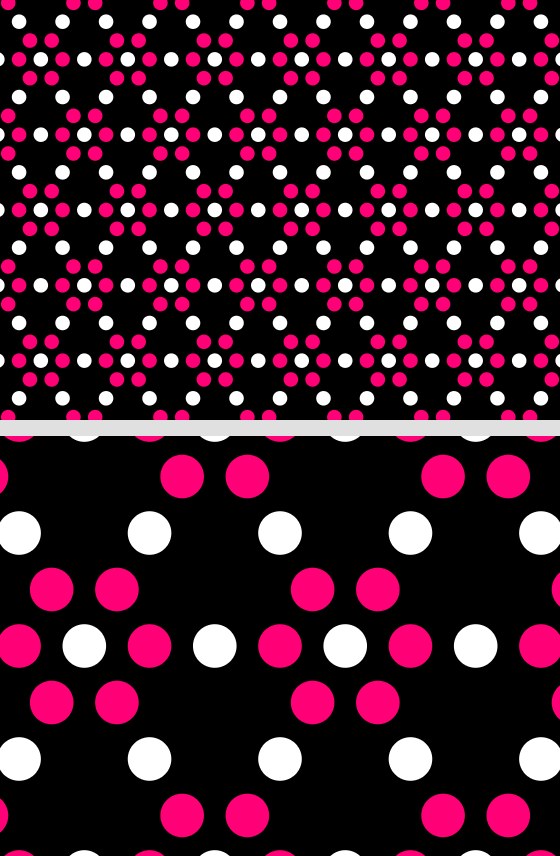
Top: the whole. Bottom: its middle third, enlarged.
A Shadertoy shader for this pattern:

```glsl
// Pink six-petal dot flowers joined by a triangular lattice of white dots on black.

// Hexagonal ring number of a lattice cell around the origin.
float hexRing(vec2 cell) {
    return max(max(abs(cell.x), abs(cell.y)), abs(cell.x + cell.y));
}

void mainImage(out vec4 fragColor, in vec2 fragCoord) {
    // Units of the dot spacing, with a flower one step right of the centre
    float spacing = 0.05177 * iResolution.y;
    vec2 p = (fragCoord - 0.5 * iResolution.xy) / spacing - vec2(1.0, 0.0);

    // Skewed axes of the triangular lattice
    float row = p.y / 0.8660254;
    vec2 skewed = vec2(p.x - 0.5 * row, row);
    vec2 cell = floor(skewed + 0.5);
    vec2 centre = vec2(cell.x + 0.5 * cell.y, 0.8660254 * cell.y);

    // Flowers repeat every four cells; white dots sit on every second cell
    vec2 local = mod(cell + 1.0, 4.0) - 1.0;
    vec2 odd = mod(cell, 2.0);
    bool isPetal = abs(hexRing(local) - 1.0) < 0.5;
    bool isWhite = odd.x + odd.y < 0.5;

    vec3 dotColor = vec3(0.0);
    if (isPetal) dotColor = vec3(1.0, 0.0, 0.467);
    if (isWhite) dotColor = vec3(1.0);

    // Round dot with an edge one pixel wide
    float dist = length(p - centre) - 0.334;
    float coverage = clamp(0.5 - dist * spacing, 0.0, 1.0);
    fragColor = vec4(dotColor * coverage, 1.0);
}
```
